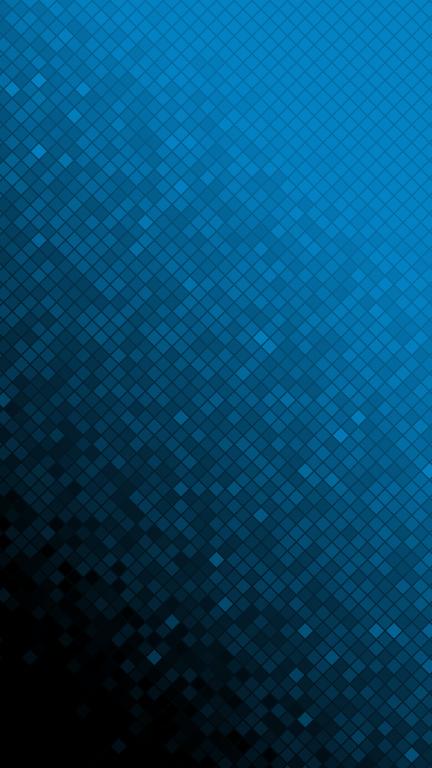
A Shadertoy shader for this background:

```glsl
float hash(vec2 p) {
    vec3 q = fract(p.xyx * vec3(0.1031, 0.1030, 0.0973));
    q += dot(q, q.yzx + 33.33);
    return fract((q.x + q.y) * q.z);
}

// Brightness falls along the diagonal, levelling off at both ends
float glow(float s) {
    float level = 0.427 - 0.268 * s - 0.041 * s * s;
    float excess = level - 0.5;
    level -= 0.5 * (excess + sqrt(excess * excess + 0.0004));
    return 0.5 * (level + sqrt(level * level + 0.0002));
}

vec3 blue(float level) {
    return vec3(min(0.01, level * 0.1), level, level * 1.5);
}

// Distance along the diagonal, from upper right to lower left
float diagonal(vec2 p) {
    return p.y - 0.95 * p.x;
}

void mainImage(out vec4 fragColor, in vec2 fragCoord) {
    // Width units, with y measured down from the top edge
    vec2 p = vec2(fragCoord.x, iResolution.y - fragCoord.y) / iResolution.x;

    // Diamond lattice
    const float period = 0.0411;
    const vec2 offset = vec2(0.0284, 0.001);
    vec2 q = (p - offset) / period;
    vec2 lattice = vec2(q.x + q.y, q.x - q.y);
    vec2 cell = round(lattice);
    vec2 local = abs(lattice - cell);
    vec2 center = offset + period * 0.5 * vec2(cell.x + cell.y, cell.x - cell.y);

    // Each tile shifts along the gradient; a few stand out strongly
    float shift = 0.3 * (hash(cell + 71.0) - 0.5);
    shift -= 0.36 * smoothstep(0.94, 1.0, hash(cell + 193.0));
    float tile = glow(diagonal(center) + shift) * 1.04;
    tile = max(tile - 0.007, 0.0);

    // Darker seams, faintly lit where the tiles are black
    float smoothLevel = glow(diagonal(p));
    float seam = smoothLevel * mix(0.6, 0.86, smoothstep(0.2, 0.5, smoothLevel)) + 0.004;
    float pixel = 1.414 / (period * iResolution.x);
    float edge = 0.5 - max(local.x, local.y);
    float inside = smoothstep(0.06 - 0.5 * pixel, 0.06 + 0.5 * pixel, edge);

    fragColor = vec4(blue(mix(seam, tile, inside)), 1.0);
}
```
